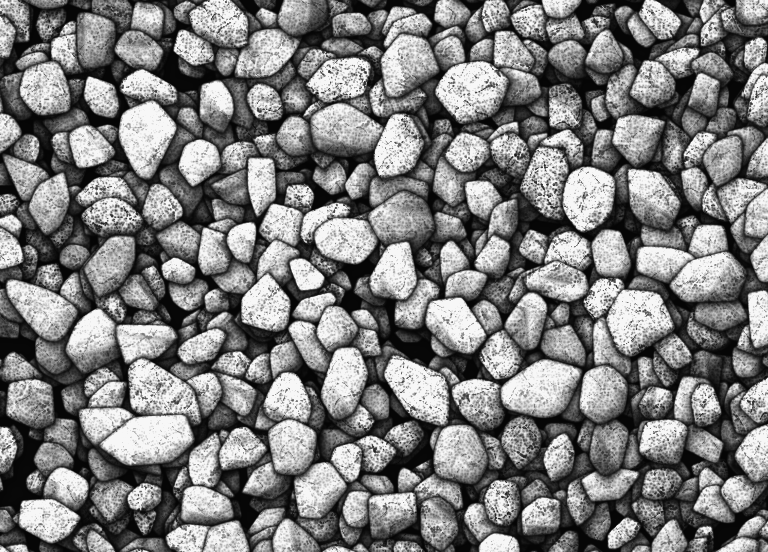
This texture is drawn by a WebGL 1 fragment shader. Its source:

```glsl
precision highp float;
// A bed of grey gravel in hard monochrome light, painted back to front.
// Each layer is a jittered grid of rounded convex polygons; a soft maximum of
// their sides gives both outline and dome, and cellular noise adds the grain.

uniform vec2 u_resolution;

const float TAU = 6.2831853;
const int LAYERS = 5;
const int SIDES = 6;
const vec3 LIGHT = vec3(-0.33, 0.62, 0.71);
const float GAP_TONE = 0.03;

float hash(vec2 p) {
  return fract(sin(dot(p, vec2(127.1, 311.7))) * 43758.547);
}

vec2 hash2(vec2 p) {
  return vec2(hash(p), hash(p + 37.3));
}

vec2 direction(float angle) {
  return vec2(cos(angle), sin(angle));
}

// Distance to the nearest scattered point
float cellular(vec2 p) {
  vec2 cell = floor(p);
  float nearest = 2.0;
  for (int j = -1; j <= 1; j++) {
    for (int i = -1; i <= 1; i++) {
      vec2 id = cell + vec2(float(i), float(j));
      nearest = min(nearest, length(id + hash2(id) - p));
    }
  }
  return nearest;
}

// Mottling from three warped scales of cells, centred on zero
float stoneGrain(vec2 p) {
  vec2 warped = p + 0.009 * sin(p.yx * 71.0 + 2.0 * sin(p * 43.0));
  warped += 0.004 * sin(warped.yx * 210.0 + 2.0 * sin(warped * 160.0));
  float sum = 0.8 * cellular(warped * 45.0) + cellular(warped * 100.0 + 9.0)
            + 1.4 * cellular(p * 185.0 + 4.0);
  return sum / 3.2 - 0.44;
}

// Thin wandering cracks from layered sines
float cracks(vec2 p) {
  vec2 w = p + 0.02 * sin(p.yx * 57.0) + 0.009 * sin(p.yx * 139.0 + 1.0);
  float wave = sin(w.x * 62.0 + w.y * 35.0) + sin(w.y * 81.0 - w.x * 23.0);
  return 1.0 - smoothstep(0.03, 0.22, abs(wave));
}

// Rounded polygon: xy is the outward slope, z the distance (-1 near the centre)
vec3 pebble(vec2 q, vec2 seed, float sharpness) {
  vec2 slope = vec2(0.0);
  float total = 0.0;
  for (int k = 0; k < SIDES; k++) {
    vec2 rnd = hash2(seed + float(k) * 1.73);
    vec2 normal = direction((float(k) + 0.7 * rnd.x) * TAU / float(SIDES));
    float weight = exp(sharpness * (dot(q, normal) - mix(0.66, 1.02, rnd.y)));
    slope += weight * normal;
    total += weight;
  }
  return vec3(slope / total, log(total) / sharpness);
}

// One flat broken face: the lean it adds to the surface normal
vec2 brokenFace(vec2 q, vec2 seed, float wobble) {
  vec2 rnd = hash2(seed);
  vec2 faceDir = direction(rnd.x * TAU);
  float ridge = dot(q, faceDir) - mix(0.0, 0.55, rnd.y) + wobble;
  return faceDir * smoothstep(-0.05, 0.05, ridge) * step(0.35, hash(seed + 2.3));
}

// Lit tone of a pebble
float pebbleTone(vec2 q, vec2 slope, float dist, vec2 seed, float grain, float crack) {
  vec2 kind = hash2(seed + 8.6);
  vec2 faces = brokenFace(q, seed + 5.1, 0.4 * grain) + brokenFace(q, seed + 9.4, 0.4 * grain);
  float rim = smoothstep(0.4, 1.05, 1.0 + dist);
  vec2 lean = 0.2 * direction(kind.x * TAU);
  vec3 normal = normalize(vec3(slope * rim * 1.0 + faces * 0.48 + lean, 1.0));
  float lit = 0.32 + 0.74 * max(dot(normal, LIGHT), 0.0);
  float rough = mix(0.6, 1.3, kind.y * kind.y);
  float tone = lit * mix(0.72, 1.12, sqrt(hash(seed + 2.9)));
  tone *= 1.0 + grain * rough * 1.8;
  tone *= 1.0 - crack * rough * 0.45 * smoothstep(0.1, -0.08, grain);
  return tone * mix(0.55, 1.0, smoothstep(0.0, 0.09, -dist));
}

// Paints one scattered layer, with contact shadows, over the tone below it
float paintLayer(float tone, vec2 p, float cellSize, float keep, float dim,
                 float salt, float grain, float crack, float pixel) {
  vec2 grid = p / cellSize + salt * 7.37;
  vec2 base = floor(grid);
  for (int j = -1; j <= 1; j++) {
    for (int i = -1; i <= 1; i++) {
      vec2 id = base + vec2(float(i), float(-j));
      vec2 seed = id + salt * 19.7;
      vec2 offset = grid - id - 0.5 - 0.6 * (hash2(seed) - 0.5);
      if (hash(seed + 3.3) > keep || dot(offset, offset) > 1.9) continue;

      float radius = mix(0.4, 0.63, hash(seed + 1.4));
      float stretch = sqrt(mix(1.0, 1.75, hash(seed + 6.2)));
      vec2 axes = radius * vec2(stretch, 1.0 / stretch);
      vec2 along = direction(hash(seed + 4.8) * TAU);
      vec2 across = vec2(-along.y, along.x);
      vec2 q = vec2(dot(offset, along), dot(offset, across)) / axes;
      vec3 shape = pebble(q, seed, mix(7.0, 19.0, hash(seed + 7.7)));
      vec2 slope = along * shape.x * axes.y / axes.x + across * shape.y;

      float edge = shape.z * axes.y * cellSize;
      float below = 0.5 - 0.5 * dot(slope, normalize(LIGHT.xy));
      float shadow = exp(-max(edge, 0.0) / mix(0.0025, 0.0105, below));
      float surface = dim * pebbleTone(q, slope, shape.z, seed, grain, crack);
      float cover = 1.0 - smoothstep(-pixel, pixel, edge);
      tone = mix(tone * (1.0 - 0.9 * shadow), surface, cover);
    }
  }
  return tone;
}

void main() {
  vec2 p = gl_FragCoord.xy / u_resolution.y;
  float pixel = 0.8 / u_resolution.y;
  float grain = stoneGrain(p);
  float crack = cracks(p);
  float tone = GAP_TONE;

  // Small dim stones lie underneath, large bright ones on top
  for (int layer = 0; layer < LAYERS; layer++) {
    float rise = float(layer) / float(LAYERS - 1);
    tone = paintLayer(tone, p, 0.067 + 0.044 * rise * rise, mix(1.0, 0.42, rise),
                      mix(0.8, 1.0, rise), float(layer) + 1.0, grain, crack, pixel);
  }

  // Print contrast and slightly darker corners
  vec2 fromCentre = gl_FragCoord.xy / u_resolution - 0.5;
  tone = clamp(tone * (1.08 - 0.2 * dot(fromCentre, fromCentre)), 0.0, 1.0);
  tone = mix(tone, smoothstep(0.0, 0.98, tone), 0.5);
  gl_FragColor = vec4(vec3(0.02 + 0.95 * tone), 1.0);
}
```
